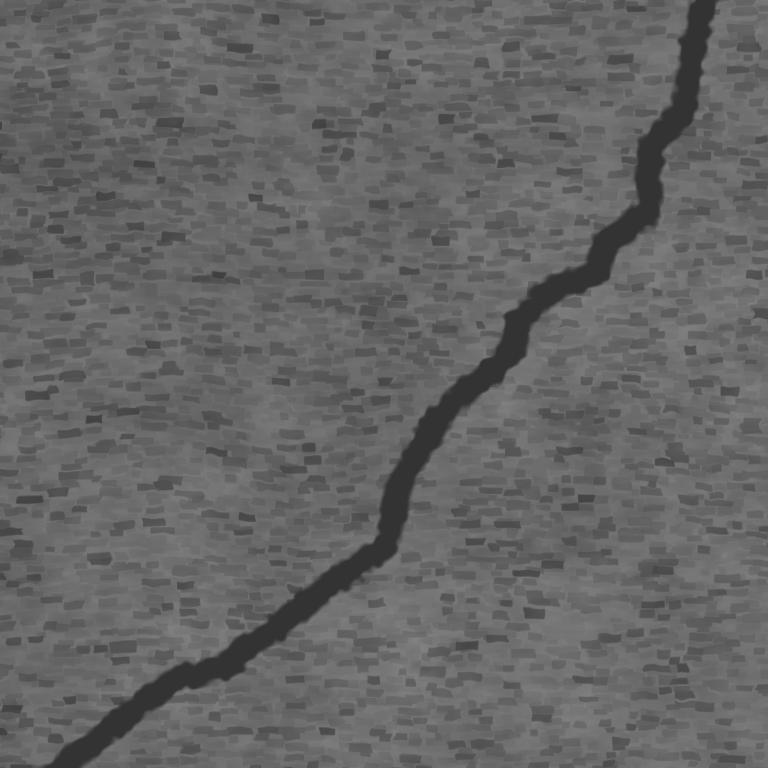
Reproduce this texture procedurally as a WebGL 1 fragment shader.

```glsl
precision highp float;
uniform vec2 u_resolution;

const int CRACK_POINTS = 17;

float hash(vec2 p) {
  return fract(sin(dot(p, vec2(127.1, 311.7))) * 43758.545);
}

float valueNoise(vec2 p) {
  vec2 cell = floor(p);
  vec2 f = fract(p);
  f = f * f * (3.0 - 2.0 * f);
  float low = mix(hash(cell), hash(cell + vec2(1.0, 0.0)), f.x);
  float high = mix(hash(cell + vec2(0.0, 1.0)), hash(cell + vec2(1.0)), f.x);
  return mix(low, high, f.y);
}

float fbm(vec2 p) {
  float sum = 0.0;
  float weight = 0.5;
  for (int i = 0; i < 4; i++) {
    sum += weight * valueNoise(p);
    p = p * 2.03 + 17.3;
    weight *= 0.5;
  }
  return sum;
}

float segmentDistance(vec2 p, vec2 a, vec2 b) {
  vec2 along = b - a;
  float t = clamp(dot(p - a, along) / dot(along, along), 0.0, 1.0);
  return length(p - a - along * t);
}

float crackDistance(vec2 p) {
  vec2 path[CRACK_POINTS];
  path[0] = vec2(0.922, 1.02);
  path[1] = vec2(0.900, 0.928);
  path[2] = vec2(0.893, 0.857);
  path[3] = vec2(0.848, 0.812);
  path[4] = vec2(0.844, 0.722);
  path[5] = vec2(0.787, 0.684);
  path[6] = vec2(0.780, 0.646);
  path[7] = vec2(0.714, 0.620);
  path[8] = vec2(0.671, 0.577);
  path[9] = vec2(0.666, 0.542);
  path[10] = vec2(0.573, 0.460);
  path[11] = vec2(0.523, 0.375);
  path[12] = vec2(0.501, 0.288);
  path[13] = vec2(0.417, 0.229);
  path[14] = vec2(0.293, 0.132);
  path[15] = vec2(0.225, 0.115);
  path[16] = vec2(0.055, -0.02);
  float d = 1.0;
  for (int i = 0; i < CRACK_POINTS - 1; i++) {
    d = min(d, segmentDistance(p, path[i], path[i + 1]));
  }
  return d;
}

// Darkest of the overlapping jittered dashes around p
float dashDarkness(vec2 p, vec2 cellSize, float seed, float blur) {
  vec2 grid = p / cellSize;
  vec2 base = floor(grid);
  float darkness = 0.0;
  for (int j = -1; j <= 1; j++) {
    for (int i = -1; i <= 1; i++) {
      vec2 id = base + vec2(float(i), float(j));
      vec2 key = id + seed;
      vec2 jitter = vec2(hash(key), hash(key + 41.3)) - 0.5;
      vec2 halfSize = vec2(0.36 + 0.5 * hash(key + 73.1), 0.42 + 0.25 * hash(key + 19.7));
      vec2 gap = (abs(grid - id - 0.5 - 0.8 * jitter) - halfSize) * cellSize;
      float corner = 0.0018;
      float edge = length(max(gap + corner, 0.0)) - corner;
      float mask = 1.0 - smoothstep(-blur, blur, edge);
      float tone = hash(key + 97.9);
      float depth = 0.085 * tone * tone + 0.09 * pow(tone, 12.0);
      darkness = max(darkness, mask * depth);
    }
  }
  return darkness;
}

float smudge(vec2 p, vec2 center, vec2 radius) {
  vec2 q = (p - center) / radius;
  return exp(-dot(q, q));
}

void main() {
  vec2 uv = gl_FragCoord.xy / u_resolution;

  // Wavy rows of stone grain
  vec2 bend = vec2(valueNoise(uv * 110.0), valueNoise(uv * 80.0 + 9.0)) - 0.5;
  vec2 grainUv = uv + bend * vec2(0.006, 0.004);
  grainUv.y += 0.02 * valueNoise(uv * 5.0 + 3.0);
  float coarse = dashDarkness(grainUv, vec2(0.021, 0.0098), 5.0, 0.0016);
  float fine = dashDarkness(grainUv + 0.003, vec2(0.015, 0.0088), 57.0, 0.0016);
  float gray = 0.457 - max(coarse, 0.8 * fine);

  // Broad mottling and stains
  gray += 0.11 * (fbm(uv * vec2(8.0, 11.0)) - 0.47);
  gray += 0.035 * (valueNoise(uv * vec2(38.0, 60.0)) - 0.5);
  gray += 0.02 * (valueNoise(uv * vec2(80.0, 170.0)) - 0.5);
  gray += 0.018 * smoothstep(-0.4, 0.4, uv.x - uv.y) - 0.009;
  gray -= 0.06 * smudge(uv, vec2(0.765, 0.295), vec2(0.055, 0.03));
  gray -= 0.03 * smudge(uv, vec2(0.63, 0.27), vec2(0.04, 0.018));
  gray -= 0.025 * smudge(uv, vec2(0.1, 0.78), vec2(0.12, 0.1));

  // Crack with a chipped rim
  vec2 chip = vec2(valueNoise(uv * 95.0 + 31.0), valueNoise(uv * 95.0 + 67.0)) - 0.5;
  float d = crackDistance(uv + 0.009 * chip);
  float crack = 1.0 - smoothstep(0.0125, 0.0205, d);
  gray = mix(gray, 0.2, crack);

  gl_FragColor = vec4(vec3(gray), 1.0);
}
```
